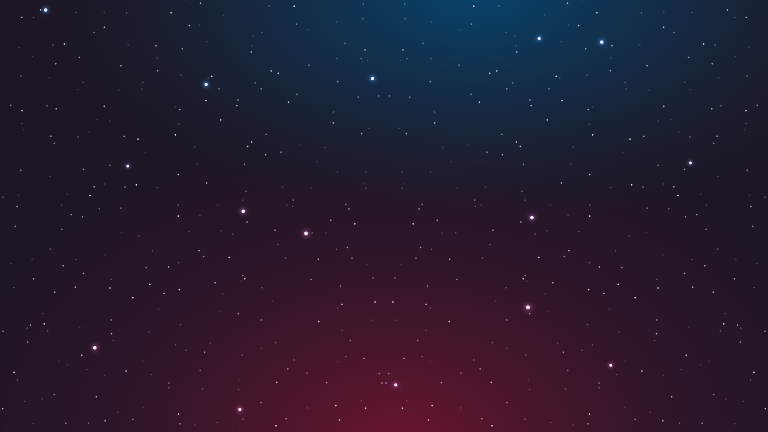
Reproduce this background procedurally as a Shadertoy shader.

```glsl
// Night sky: blue glow above, crimson glow below, mirrored star dust and scattered bright stars.

const vec3 NIGHT     = vec3(0.118, 0.088, 0.142);
const vec3 BLUE      = vec3(0.030, 0.265, 0.425);
const vec3 CRIMSON   = vec3(0.430, 0.080, 0.200);
const vec3 STARLIGHT = vec3(0.96, 0.93, 0.98);

// Three pseudo-random values in 0..1 for a grid cell
vec3 hash3(vec2 cell, float seed) {
    vec3 q = fract(vec3(cell.xyx + seed) * vec3(0.1031, 0.1030, 0.0973));
    q += dot(q, q.yxz + 33.33);
    return fract((q.xxy + q.yzz) * q.zyx);
}

// Elliptical glow: 1 at the centre, 0 at the given radii
float glow(vec2 p, vec2 centre, vec2 radii, float falloff) {
    return pow(max(1.0 - length((p - centre) / radii), 0.0), falloff);
}

// Disc with an edge one pixel wide
float disc(float dist, float radius, float pixel) {
    return 1.0 - smoothstep(radius - 0.5 * pixel, radius + 0.5 * pixel, dist);
}

// Distance to the one star jittered inside each cell; rnd.z is left for its traits
float starDistance(vec2 p, float cellSize, float margin, float seed, out vec3 rnd) {
    vec2 grid = p / cellSize;
    rnd = hash3(floor(grid), seed);
    vec2 star = mix(vec2(margin), vec2(1.0 - margin), rnd.xy);
    return length(fract(grid) - star) * cellSize;
}

// Fine stars of varied brightness
float starDust(vec2 p, float cellSize, float seed, float pixel) {
    vec3 rnd;
    float dist = starDistance(p, cellSize, 0.06, seed, rnd);
    float brightness = mix(0.12, 0.90, rnd.z * rnd.z);
    return brightness * disc(dist, 0.0018, pixel);
}

// Bright stars: x is the white core, y the surrounding halo
vec2 brightStar(vec2 p, float cellSize, float seed, float pixel) {
    vec3 rnd;
    float dist = starDistance(p, cellSize, 0.08, seed, rnd);
    float radius = mix(0.0030, 0.0046, rnd.z);
    float halo = exp(-dist * dist / (radius * radius * 4.5));
    return vec2(disc(dist, radius, pixel), halo);
}

void mainImage(out vec4 fragColor, in vec2 fragCoord) {
    float pixel = 1.0 / iResolution.y;
    vec2 p = fragCoord * pixel;
    float width = iResolution.x * pixel;

    // Sky gradients
    float blueGlow = glow(p, vec2(0.62 * width, 1.02), vec2(1.0, 0.54), 1.3);
    float redGlow = glow(p, vec2(0.52 * width, -0.03), vec2(1.2, 0.82), 2.0);
    vec3 sky = mix(NIGHT, BLUE, blueGlow);
    sky = mix(sky, CRIMSON, redGlow);

    // Star dust, mirrored about the vertical centre line
    vec2 mirrored = vec2(abs(p.x - 0.5 * width), p.y);
    float dust = 0.0;
    for (int i = 0; i < 2; i++) {
        float layer = float(i);
        dust = max(dust, starDust(mirrored, 0.073 + 0.016 * layer, 17.0 + 31.0 * layer, pixel));
    }
    vec3 color = mix(sky, STARLIGHT, dust);

    // Bright stars, with halos tinted by height
    vec2 star = brightStar(p, 0.335, 7.0, pixel);
    vec3 haloTint = mix(vec3(0.75, 0.30, 0.60), vec3(0.20, 0.55, 0.90), smoothstep(0.35, 0.90, p.y));
    color = mix(color, haloTint, 0.55 * star.y);
    color = mix(color, STARLIGHT, star.x);

    fragColor = vec4(color, 1.0);
}
```
